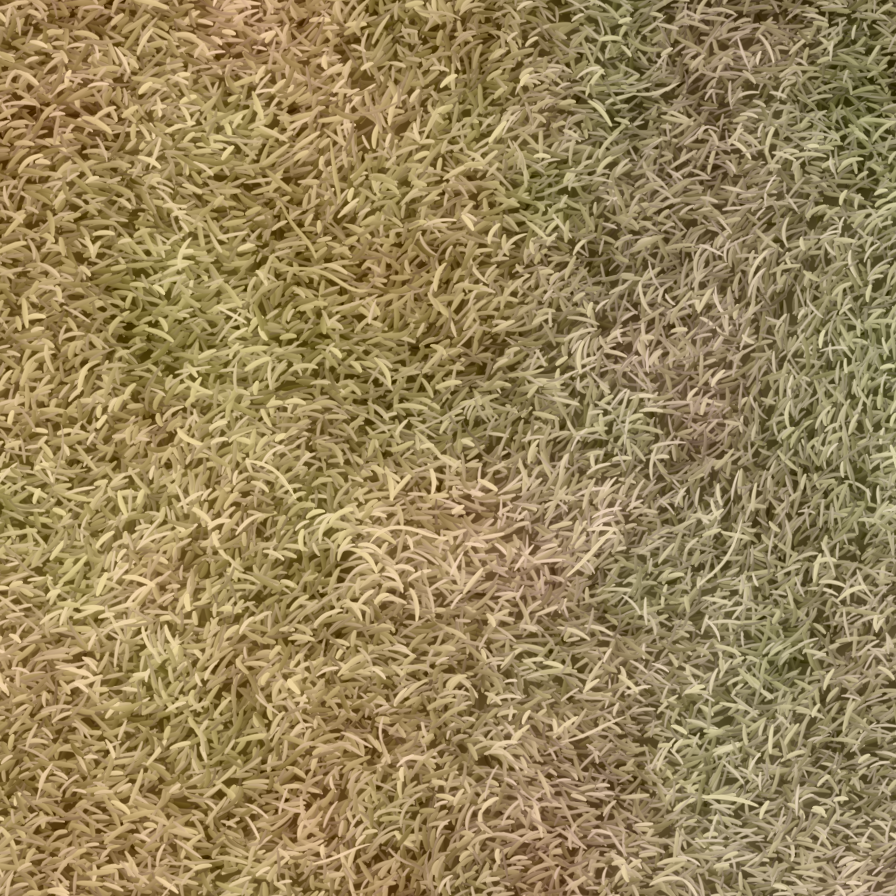
Give the GLSL for this texture, as a Shadertoy shader.

```glsl
// Dry, trampled lawn: layered short straw blades with warm, grey and green patches

vec4 hash4(vec3 p) {
    vec4 q = fract(p.xyzx * vec4(0.1031, 0.1030, 0.0973, 0.1099));
    q += dot(q, q.wzxy + 33.33);
    return fract((q.xxyz + q.yzzw) * q.zywx);
}

float valueNoise(vec2 p, float seed) {
    vec2 cell = floor(p), f = fract(p);
    f = f * f * (3.0 - 2.0 * f);
    float a = hash4(vec3(cell, seed)).x;
    float b = hash4(vec3(cell + vec2(1, 0), seed)).x;
    float c = hash4(vec3(cell + vec2(0, 1), seed)).x;
    float d = hash4(vec3(cell + vec2(1, 1), seed)).x;
    return mix(mix(a, b, f.x), mix(c, d, f.x), f.y);
}

float patches(vec2 p, float seed) {
    return 0.6 * valueNoise(p, seed) + 0.4 * valueNoise(p * 2.3 + 7.0, seed + 1.0) - 0.5;
}

// Lays one scattered layer of blades over ground; x is tone, y is hue
vec2 layBlades(vec2 ground, vec2 uv, float scale, float width, float lean,
               float tone, float chance, float seed) {
    float edge = max(0.0012, 0.7 / iResolution.y);
    vec2 p = uv * scale + hash4(vec3(seed, 5.0, 9.0)).xy * 20.0 + 50.0;
    for (int j = -1; j <= 1; j++)
    for (int i = -1; i <= 1; i++) {
        vec2 cell = floor(p) + vec2(i, j);
        vec4 place = hash4(vec3(cell, seed));
        vec4 look = hash4(vec3(cell, seed + 40.0));
        if (look.w > chance) continue;

        float angle = lean + (place.z + look.z - 1.0) * 1.75;
        vec2 along = vec2(cos(angle), sin(angle));
        vec2 d = (p - cell - place.xy) / scale;
        float halfLength = mix(0.38, 0.95, place.w * place.w) / scale;
        float t = dot(d, along) / halfLength;
        float side = dot(d, vec2(-along.y, along.x));
        side += (look.y - 0.5) * 0.35 * halfLength * t * t;

        // Tapered outline, lit on its upper side
        float halfWidth = width * mix(0.7, 1.3, look.x) * sqrt(max(0.0, 1.0 - t * t));
        float cover = smoothstep(edge, -edge, abs(side) - halfWidth);
        cover *= 1.0 - smoothstep(0.85, 1.0, abs(t));
        float light = clamp(side / width, -1.0, 1.0) * 0.10 + t * 0.06;
        float bladeTone = tone + (look.y - 0.5) * 0.80 + light;
        ground = mix(ground, vec2(bladeTone, look.x - 0.5), cover);
    }
    return ground;
}

void mainImage(out vec4 fragColor, in vec2 fragCoord) {
    vec2 uv = fragCoord / iResolution.y;
    float rightSide = smoothstep(0.3, 0.8, uv.x + 0.25 * patches(uv * 4.0, 3.0));

    // Matted growth direction: mostly leaning to the upper right
    float lean = 0.4 + 0.25 * rightSide + 2.2 * patches(uv * 4.5, 11.0);
    float width = mix(0.0025, 0.0020, rightSide);

    // Dark thatch below, paler straw on top
    vec2 straw = vec2(-0.15, 0.0);
    for (int i = 0; i < 12; i++) {
        float depth = float(i) / 11.0;
        straw = layBlades(straw, uv, mix(38.0, 46.0, fract(float(i) * 0.618)), width,
                          lean, mix(0.0, 0.80, depth), 1.0, float(i) + 1.0);
    }
    // Sparse long pale stalks
    straw = layBlades(straw, uv, 17.0, 0.0019, lean, 0.95, 0.12, 31.0);

    // Clumps and broad light
    float tone = straw.x + 0.40 * patches(uv * 7.0, 17.0) + 0.35 * patches(uv * 24.0, 23.0);
    tone -= 0.16 * smoothstep(0.3, 1.1, uv.y) * (0.4 + 0.6 * rightSide) - 0.06;
    vec3 color = mix(vec3(0.38, 0.31, 0.16), vec3(0.81, 0.73, 0.57), clamp(tone, -0.45, 1.25));

    // Golden left, greyer right, with green and reddish patches
    color += mix(vec3(0.018, 0.004, -0.030), vec3(-0.020, -0.004, 0.028), rightSide);
    float green = patches(uv * 5.0, 29.0) + 0.30 * straw.y;
    color += green * vec3(-0.10, 0.02, -0.06);
    color += straw.y * vec3(0.02, 0.0, -0.05);

    fragColor = vec4(clamp(color, 0.0, 1.0), 1.0);
}
```
